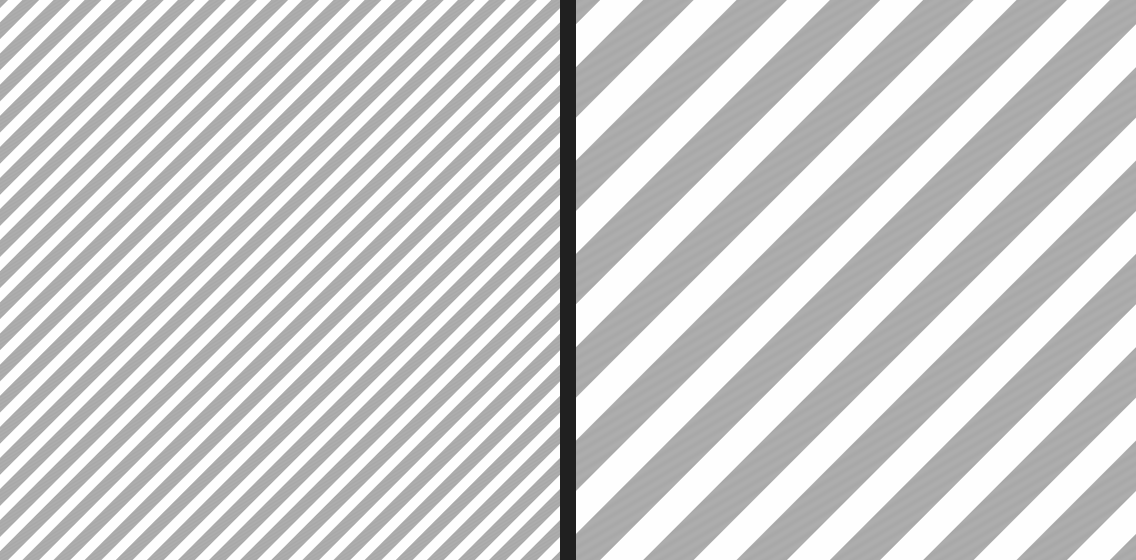
Left: the whole. Right: its middle third, enlarged.
This pattern is drawn by a WebGL 2 fragment shader. Its source:

```glsl
#version 300 es
precision highp float;
// Even diagonal stripes, grey on near-white, rising from lower left to upper right.
// A wrapped phase along x - y gives the distance to the nearest stripe axis;
// a very faint fine hatch lends the ink a printed grain.

uniform vec2 u_resolution;
out vec4 fragColor;

const float TAU = 6.2831853;
const float REPEATS = 18.0;               // stripes across and down
const float STRIPE_SHARE = 0.54;          // grey part of each period
const float STRIPE_CENTER = -0.01;        // stripe axis, in periods
const vec2 HATCH_COUNT = vec2(96.0, -160.0); // whole waves across and down
const float HATCH_STRENGTH = 0.010;
const vec3 PAPER = vec3(0.995);
const vec3 INK = vec3(0.67);

// Coverage of the stripe, softened over one pixel.
float stripeCoverage(vec2 uv) {
    float phase = REPEATS * (uv.x - uv.y) - STRIPE_CENTER;
    float axisDistance = abs(fract(phase + 0.5) - 0.5);
    float pixel = length(vec2(REPEATS) / u_resolution);
    return clamp(0.5 + (0.5 * STRIPE_SHARE - axisDistance) / pixel, 0.0, 1.0);
}

// Fine wave that fades out where pixels are too coarse to hold it.
float hatch(vec2 uv) {
    float wavesPerPixel = length(HATCH_COUNT / u_resolution);
    float visible = 1.0 - smoothstep(0.35, 0.5, wavesPerPixel);
    return visible * cos(TAU * dot(HATCH_COUNT, uv));
}

void main() {
    vec2 uv = gl_FragCoord.xy / u_resolution;
    vec3 ink = INK + HATCH_STRENGTH * hatch(uv);
    fragColor = vec4(mix(PAPER, ink, stripeCoverage(uv)), 1.0);
}
```
